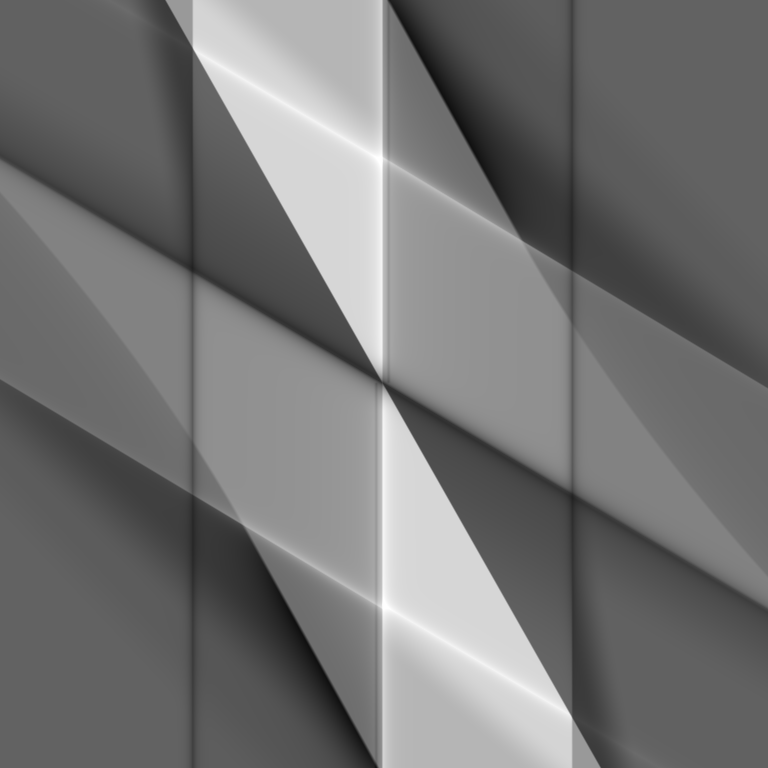
Reproduce this background procedurally as a WebGL 1 fragment shader.

```glsl
precision highp float;
// Draws grey translucent blades crossing in half-turn symmetry about a bright seam.

uniform vec2 u_resolution;

#define CENTER vec2(0.498, 0.5015)
#define EDGE 0.0016
#define COLUMN 0.247
#define SHALLOW 0.588
#define STEEP 0.567
#define SEAM_GLOW 0.14
#define RIDGE_GLOW 0.17
#define CREASE_DARK 0.58

// Antialiased half plane: 0 on the negative side, 1 on the positive side
float side(float d) {
  return smoothstep(-EDGE, EDGE, d);
}

// Two-sided exponential falloff around a line
float glow(float d, float width) {
  return exp(-abs(d) / width);
}

// Grey level of the right half; the left half is its half turn
float shade(vec2 p) {
  float x = max(p.x, 0.0);

  // Signed offsets from the straight edges
  float crease = p.y + SHALLOW * p.x;
  float ridge = p.y - 0.294 + 0.6 * p.x;
  float lowRidge = p.y + 0.289 + SHALLOW * p.x;
  float blade = p.x + STEEP * p.y;
  float column = p.x - COLUMN;

  // Offsets from the curved edges
  float bend = max(0.2 - p.y, 0.0);
  float arc = p.x - 0.0065 - 0.555 * (0.5 - p.y) - 0.38 * bend * bend;
  float shadowRim = p.y - 0.49 + 0.95 * p.x;
  float farRim = p.y - 0.66 + 1.05 * p.x;
  float foot = column - 0.28 * pow(max(-0.14 - p.y, 0.0), 1.5);

  // Upper sheet inside the arc
  float insideLow = 0.56 + 0.06 * glow(x, 0.08) - 0.05 * side(column);
  float insideHigh = 0.43 + 0.1 * smoothstep(0.0, -0.15, arc);
  float inside = mix(insideLow, insideHigh, side(ridge));

  // Upper sheet outside the arc, with its black wedge
  float corner = mix(0.23, 0.34, smoothstep(-0.05, 0.07, shadowRim));
  corner += 0.02 * side(column) + 0.025 * smoothstep(-0.05, 0.05, farRim);
  corner *= 1.0 - 0.8 * glow(max(arc, 0.0), 0.03) * smoothstep(0.12, 0.32, p.y);
  float outsideLow = 0.41 + 0.04 * glow(arc, 0.06);
  float outside = mix(outsideLow, corner, side(ridge));
  float upper = mix(inside, outside, smoothstep(-0.003, 0.003, arc));
  float ridgeFade = mix(1.0, 0.2, smoothstep(0.1, 0.3, x));
  upper += RIDGE_GLOW * ridgeFade * glow(ridge, 0.009);

  // Lower bright blade
  float under = smoothstep(-0.06, 0.01, p.y + 0.289 + 0.86 * p.x);
  float bright = mix(mix(0.71, 0.83, under), 0.84, side(lowRidge));
  bright += 0.12 * glow(lowRidge, 0.009);
  bright = mix(bright, 0.6, side(column));

  // Lower dark sheets beside the blade
  float depth = max(-crease, 0.0);
  float middle = 0.29 + 0.11 * smoothstep(0.0, 0.28, depth);
  float last = 0.3 + 0.08 * smoothstep(0.0, 0.13, depth);
  last = mix(0.23, last, smoothstep(-0.025, 0.03, foot));
  last += 0.04 * glow(lowRidge, 0.012);
  float dark = mix(middle, last, side(column));
  float lower = mix(bright, dark, side(blade));

  // Crease, column line and central seam
  float grey = mix(lower, upper, smoothstep(-0.005, 0.005, crease));
  grey *= 1.0 - CREASE_DARK * mix(1.0, 0.5, x * 2.0) * glow(crease, 0.011);
  float lineFade = smoothstep(-0.48, -0.15, p.y);
  grey *= 1.0 - 0.35 * lineFade * glow(column, 0.005);
  grey += SEAM_GLOW * glow(x, 0.009) * smoothstep(0.0, 0.04, abs(p.y));
  float hairline = (x - 0.008) / 0.002;
  grey -= 0.07 * exp(-hairline * hairline) * side(p.y);
  return grey;
}

void main() {
  vec2 p = gl_FragCoord.xy / u_resolution - CENTER;
  float grey = mix(shade(-p), shade(p), side(p.x));
  gl_FragColor = vec4(vec3(clamp(grey, 0.0, 1.0)), 1.0);
}
```
